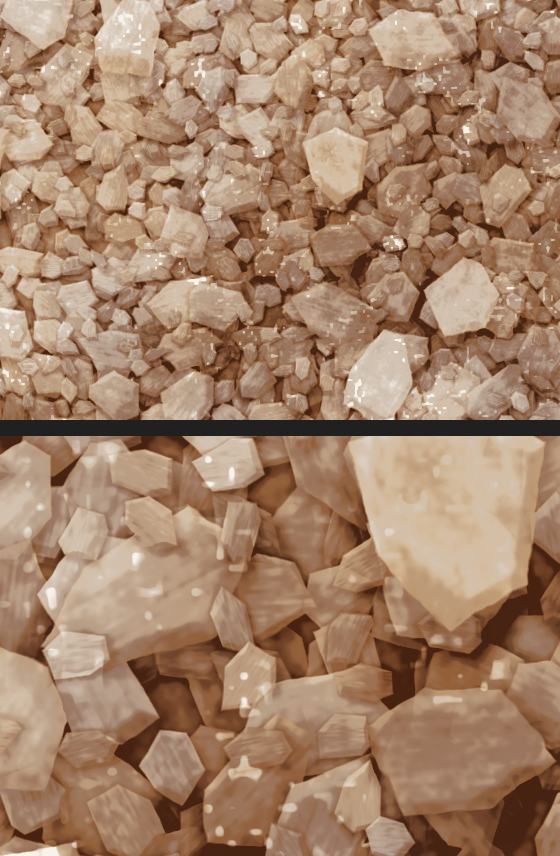
Top: the whole. Bottom: its middle third, enlarged.
Reproduce this texture procedurally as a WebGL 2 fragment shader.

```glsl
#version 300 es
precision highp float;
// A bed of packed, translucent quartz crystals with brown hollows and amber dust.

uniform vec2 u_resolution;
out vec4 fragColor;

const vec3 SHADOW = vec3(0.27, 0.14, 0.08);
const vec3 UMBER  = vec3(0.43, 0.27, 0.18);
const vec3 BROWN  = vec3(0.56, 0.39, 0.27);
const vec3 MAUVE  = vec3(0.60, 0.47, 0.40);
const vec3 GREY   = vec3(0.72, 0.63, 0.56);
const vec3 PALE   = vec3(0.82, 0.76, 0.70);
const vec3 GLARE  = vec3(0.97, 0.95, 0.92);
const vec3 AMBER_TINT = vec3(1.03, 0.95, 0.81);

const vec2 LIGHT_DIR = vec2(-0.55, 0.83);
const float TAU = 6.2831853;
const float FACET_SHARPNESS = 32.0;
const float FACET_CONTRAST = 0.17;
const float CONTACT_SHADOW = 0.24;
const float OPACITY = 0.9;
const int SIDES = 6;

vec3 hash3(vec2 p) {
    vec3 q = fract(p.xyx * vec3(0.1031, 0.1030, 0.0973));
    q += dot(q, q.yxz + 33.33);
    return fract((q.xxy + q.yzz) * q.zyx);
}

float noise(vec2 p) {
    vec2 i = floor(p), f = fract(p);
    f = f * f * (3.0 - 2.0 * f);
    vec2 e = vec2(1.0, 0.0);
    return mix(mix(hash3(i).x, hash3(i + e).x, f.x),
               mix(hash3(i + e.yx).x, hash3(i + e.xx).x, f.x), f.y);
}

float fbm(vec2 p) {
    float sum = 0.0, amp = 0.5;
    for (int i = 0; i < 4; i++) {
        sum += amp * noise(p);
        p = mat2(1.6, 1.2, -1.2, 1.6) * p + 7.3;
        amp *= 0.5;
    }
    return sum / 0.9375;
}

// Lays one layer of crystals over surface = (tone, warmth, polish).
void addCrystals(inout vec3 surface, vec2 p, float cell, float density, float lift, float rough) {
    vec2 g = p / cell + cell * 900.0;
    float aa = max(1.2 / (u_resolution.y * cell), 0.008);
    for (int n = 0; n < 9; n++) {
        vec2 id = floor(g) + vec2(n % 3 - 1, 1 - n / 3);
        vec3 place = hash3(id + 11.7);
        vec3 look = hash3(id + 83.1);
        if (place.z > density) continue;

        vec2 offset = g - id - mix(vec2(0.2), vec2(0.8), place.xy);
        float turn = look.x * TAU;
        mat2 rot = mat2(cos(turn), -sin(turn), sin(turn), cos(turn));
        vec2 halfSize = vec2(mix(0.5, 0.72, look.y), mix(0.38, 0.5, look.z));
        vec2 q = rot * offset / halfSize;

        // Convex outline and bevelled faces from random half planes.
        float edge = -1.0;
        float topWeight = exp(-FACET_SHARPNESS * (0.32 + 0.2 * q.x * (look.y - 0.5)));
        float weight = topWeight, shade = topWeight * 0.3;
        for (int k = 0; k < SIDES; k++) {
            vec3 face = hash3(id * 1.7 + vec2(float(k) * 19.3, 41.0));
            float a = (float(k) + 0.6 * face.x) * TAU / float(SIDES);
            vec2 dir = vec2(cos(a), sin(a));
            float reach = dot(q, dir) - mix(0.72, 1.0, face.y);
            edge = max(edge, reach);
            float w = exp(-FACET_SHARPNESS * max(-reach, 0.0) * mix(0.55, 2.4, face.z));
            weight += w;
            shade += w * (dot(dir * rot, LIGHT_DIR) + 1.1 * (face.x - 0.5));
        }
        shade /= weight;
        edge = edge * halfSize.y + 0.05 * (rough - 0.5);

        // Soft contact shadow, heavier on the side away from the light.
        float gap = edge + 0.12 * dot(offset, LIGHT_DIR);
        float contact = 1.0 - smoothstep(-0.04, 0.2, gap);
        surface.x -= CONTACT_SHADOW * contact * contact;

        float cover = OPACITY * (1.0 - smoothstep(-aa, aa, edge));
        if (cover <= 0.0) continue;
        float veins = noise(q * vec2(3.0, 11.0) + place.xy * 50.0) - 0.5;
        float rim = smoothstep(-0.07, 0.0, edge);
        float tone = lift + 0.3 * (look.z - 0.5) + FACET_CONTRAST * shade
                   + 0.12 * veins + 0.12 * rim * (rough - 0.35);
        float warmth = place.x * 0.6 + rim * rough * 0.7;
        surface = mix(surface, vec3(tone, warmth, look.y), cover);
    }
}

vec3 mineralRamp(float t) {
    vec3 c = mix(SHADOW, UMBER, smoothstep(-0.1, 0.1, t));
    c = mix(c, BROWN, smoothstep(0.1, 0.27, t));
    c = mix(c, MAUVE, smoothstep(0.27, 0.41, t));
    c = mix(c, GREY, smoothstep(0.41, 0.6, t));
    c = mix(c, PALE, smoothstep(0.6, 0.81, t));
    return mix(c, GLARE, smoothstep(0.84, 1.15, t));
}

void main() {
    vec2 p = gl_FragCoord.xy / u_resolution.y;
    float cloud = fbm(p * 14.0);
    float rough = fbm(p * 46.0 + 5.0);
    float grain = noise(p * 170.0);

    // Crystals from the deep bed up to the large loose ones.
    vec3 surface = vec3(0.2 + 0.2 * cloud, 0.7, 0.0);
    addCrystals(surface, p, 0.110, 1.00, 0.42, rough);
    addCrystals(surface, p, 0.058, 0.75, 0.50, rough);
    addCrystals(surface, p, 0.087, 0.70, 0.57, rough);
    addCrystals(surface, p, 0.128, 0.38, 0.64, rough);
    addCrystals(surface, p, 0.043, 0.22, 0.60, rough);
    addCrystals(surface, p, 0.170, 0.16, 0.74, rough);

    // A broad shaded hollow runs diagonally through the bed.
    vec2 axis = vec2(0.75, 0.5), start = p - vec2(0.5, 0.12);
    float along = clamp(dot(start, axis) / dot(axis, axis), 0.0, 1.0);
    float hollow = exp(-9.0 * dot(start - axis * along, start - axis * along));
    float tone = surface.x + 0.09 - 0.2 * hollow + 0.24 * (noise(p * 3.2) - 0.5);
    tone += 0.26 * (cloud - 0.5) + 0.2 * (rough - 0.5) + 0.08 * (grain - 0.5);

    // Small sparkles gather on polished crystals.
    float sparkle = smoothstep(0.68, 0.88, noise(p * 105.0 + 31.0))
                  * smoothstep(0.5, 0.72, noise(p * 19.0)) * surface.z;
    tone += 0.55 * sparkle;

    float warmth = clamp(surface.y + 0.9 * (noise(p * 4.0 + 9.0) - 0.5), 0.0, 1.0);
    vec3 color = mineralRamp(tone);
    color *= mix(vec3(1.0), AMBER_TINT, warmth * (1.0 - smoothstep(0.65, 1.0, tone)));
    fragColor = vec4(color, 1.0);
}
```
